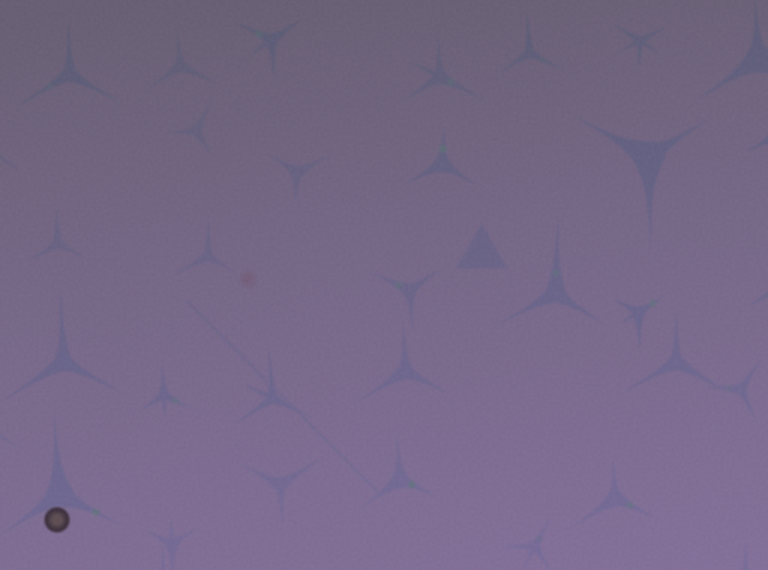
Reproduce this texture procedurally as a Shadertoy shader.

```glsl
// Mauve film under a microscope, scattered with faint blue-grey three-armed crystals.
// Crystals sit on a jittered grid; each arm is a needle that flares into a concave body.
// A long needle, a flake, spots, green glints and fine gradient-noise grain complete it.

#define CELL 0.205
#define DENSITY 0.88
#define ARM_MIN 0.07
#define ARM_MAX 0.19
#define NEEDLE 0.0045
#define SOFT 0.0045
#define GRAIN 0.022
#define CRYSTAL_TINT vec3(-0.058, -0.018, -0.002)
#define GLINT_COLOR vec3(0.34, 0.50, 0.43)

const float TAU = 6.2831853;

// Integer hash of a cell, giving two values in 0..1
vec2 hash2(vec2 cell, int seed) {
    uvec2 q = uvec2(ivec2(cell) + 4096 + seed * 131);
    q = q * 1664525u + 1013904223u;
    q.x += q.y * 1664525u;
    q.y += q.x * 1664525u;
    q ^= q >> 16u;
    q.x += q.y * 1664525u;
    q.y += q.x * 1664525u;
    q ^= q >> 16u;
    return vec2(q & 65535u) / 65535.0;
}

float cornerSlope(vec2 cell, vec2 offset) {
    float a = TAU * hash2(cell, 9).x;
    return dot(vec2(cos(a), sin(a)), offset);
}

float gradientNoise(vec2 p) {
    vec2 i = floor(p), f = p - i, u = f * f * (3.0 - 2.0 * f);
    vec2 e = vec2(1.0, 0.0);
    return mix(mix(cornerSlope(i, f), cornerSlope(i + e, f - e), u.x),
               mix(cornerSlope(i + e.yx, f - e.yx), cornerSlope(i + 1.0, f - 1.0), u.x), u.y);
}

float inside(float dist, float blur) {
    return 1.0 - smoothstep(-blur, blur, dist);
}

float segmentDist(vec2 p, vec2 a, vec2 b) {
    vec2 ab = b - a;
    return length(p - a - ab * clamp(dot(p - a, ab) / dot(ab, ab), 0.0, 1.0));
}

float triangleDist(vec2 p, float radius) {
    return max(-p.y, abs(p.x) * 0.866 + p.y * 0.5) - radius;
}

// Coverage of one tapering arm that starts at the origin
float arm(vec2 p, float angle, float len, float body) {
    vec2 dir = vec2(cos(angle), sin(angle));
    float along = dot(p, dir);
    float across = abs(dot(p, vec2(-dir.y, dir.x)));
    float rest = clamp(1.0 - along / len, 0.0, 1.0);
    float width = NEEDLE * rest + len * body * pow(rest, 4.0);
    return inside(across - width, SOFT) * smoothstep(-SOFT, SOFT, along) * smoothstep(0.0, 0.3, rest);
}

// x: crystal coverage, y: green glint coverage
vec2 crystals(vec2 p) {
    vec2 cover = vec2(0.0);
    vec2 home = floor(p / CELL);
    for (int j = -1; j <= 1; j++)
    for (int i = -1; i <= 1; i++) {
        vec2 cell = home + vec2(i, j);
        vec2 kind = hash2(cell, 1), shape = hash2(cell, 2), extra = hash2(cell, 3);
        if (kind.x > DENSITY) continue;
        vec2 q = p - (cell + 0.2 + 0.6 * hash2(cell, 4)) * CELL;
        float size = mix(ARM_MIN, ARM_MAX, shape.x * shape.x);
        float body = mix(0.05, 0.16, shape.y);
        // Mostly upright, some inverted, a few turned sideways
        float turn = kind.y < 0.6 ? 0.25 : (kind.y < 0.88 ? 0.75 : 0.5);
        turn += (extra.x - 0.5) * 0.03;
        float star = 0.0;
        for (int k = 0; k < 3; k++) {
            float len = size * mix(0.72, 1.0, hash2(cell, 10 + k).x);
            float angle = TAU * (turn + float(k) / 3.0);
            star = max(star, arm(q, angle, len, body));
            if (hash2(cell, 20 + k).y < 0.15)
                star = max(star, arm(q, angle + TAU * 0.5, len * 0.7, 0.03));
        }
        cover.x = max(cover.x, star * mix(0.55, 1.0, max(shape.x, extra.y)));
        // Small glint lying along one arm
        float glintAngle = TAU * (turn + floor(extra.x * 3.0) / 3.0);
        vec2 glintPos = size * 0.4 * extra.y * vec2(cos(glintAngle), sin(glintAngle));
        float glint = inside(length(q - glintPos) - 0.005, 0.006);
        cover.y = max(cover.y, glint * step(0.5, extra.y) * shape.y);
    }
    return cover;
}

void mainImage(out vec4 fragColor, in vec2 fragCoord) {
    vec2 p = fragCoord / iResolution.y;
    float aspect = iResolution.x / iResolution.y;

    // Uneven light: greyer towards the upper left
    float light = 1.02 - 0.9 * p.y - 0.16 * (1.0 - p.x / aspect) + 0.04 * gradientNoise(p * 4.0);
    light += 0.28 * p.y * (1.0 - p.y);
    vec3 color = mix(vec3(0.41, 0.375, 0.455), vec3(0.515, 0.44, 0.60), clamp(light, 0.0, 1.0));

    // Crystals, a long needle and a flake
    vec2 cover = crystals(p);
    float needle = inside(segmentDist(p, vec2(0.33, 0.47), vec2(0.66, 0.14)) - 0.002, SOFT);
    float flake = inside(triangleDist(p - vec2(0.845, 0.555), 0.026), SOFT);
    color += CRYSTAL_TINT * max(cover.x, max(0.7 * needle, 0.8 * flake));
    color = mix(color, GLINT_COLOR, 0.6 * cover.y);

    // Dark droplet and a faint blurred spot
    float droplet = length(p - vec2(0.1, 0.088));
    vec3 dropletColor = mix(vec3(0.37, 0.31, 0.33), vec3(0.25, 0.20, 0.25), smoothstep(0.006, 0.019, droplet));
    color = mix(color, dropletColor, inside(droplet - 0.022, 0.004));
    color -= vec3(0.01, 0.035, 0.045) * inside(length(p - vec2(0.435, 0.51)) - 0.012, 0.01);

    // Fine sensor grain with a little colour
    vec2 g = p * 190.0;
    color += GRAIN * (0.6 * gradientNoise(g) + 0.4 * vec3(gradientNoise(g + 37.3), gradientNoise(g + 71.7), gradientNoise(g + 113.1)));
    fragColor = vec4(color, 1.0);
}
```
